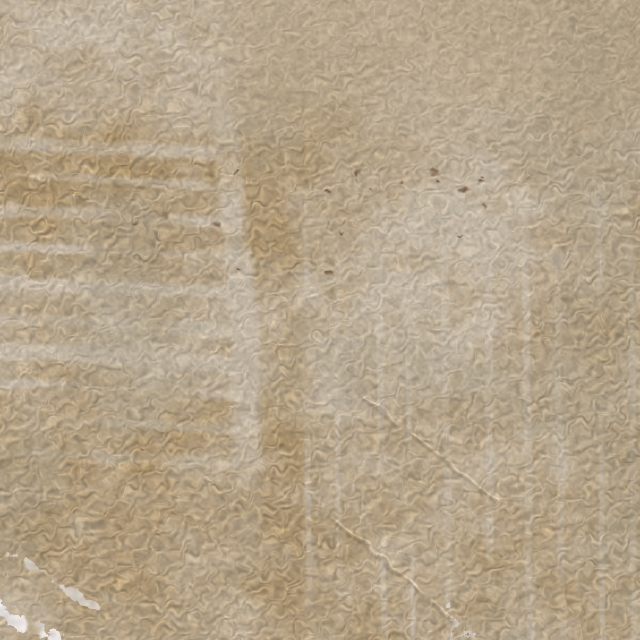
This texture is drawn by a three.js fragment shader. Its source:

```glsl
varying vec2 vUv;

const vec3 OCHRE = vec3(0.668, 0.578, 0.442);
const vec3 PALE = vec3(0.757, 0.704, 0.627);
const vec3 GREY = vec3(0.655, 0.612, 0.530);
const vec3 SPECK = vec3(0.42, 0.31, 0.23);
const vec3 CHALK = vec3(0.90, 0.88, 0.87);

float hash(vec2 p) {
  vec3 q = fract(vec3(p.xyx) * 0.1031);
  q += dot(q, q.yzx + 33.33);
  return fract((q.x + q.y) * q.z);
}

float noise(vec2 p) {
  vec2 i = floor(p), f = fract(p);
  f = f * f * (3.0 - 2.0 * f);
  return mix(mix(hash(i), hash(i + vec2(1.0, 0.0)), f.x),
             mix(hash(i + vec2(0.0, 1.0)), hash(i + 1.0), f.x), f.y);
}

float fbm(vec2 p) {
  float sum = 0.0, amp = 0.5;
  for (int i = 0; i < 4; i++) {
    sum += amp * noise(p);
    p = mat2(1.6, 1.2, -1.2, 1.6) * p + 17.3;
    amp *= 0.5;
  }
  return sum / 0.9375;
}

// Soft-edged band around a centre line
float band(float x, float halfWidth, float soft) {
  return 1.0 - smoothstep(halfWidth - soft, halfWidth + soft, abs(x));
}

float segment(vec2 p, vec2 a, vec2 b) {
  vec2 pa = p - a, ba = b - a;
  return length(pa - ba * clamp(dot(pa, ba) / dot(ba, ba), 0.0, 1.0));
}

// Parallel scrape marks with uneven placing, width and strength
float scrapes(float across, float along, float spacing, float width, float seed) {
  float id = floor(across / spacing);
  float centre = (id + 0.38 + 0.24 * hash(vec2(id, seed))) * spacing;
  float halfWidth = width * (0.6 + 0.7 * hash(vec2(id, seed + 5.0)));
  float broken = smoothstep(0.12, 0.6, noise(vec2(along * 4.5, id * 3.7 + seed)));
  return band(across - centre, halfWidth, width * 0.5) * broken
       * (0.5 + 0.5 * hash(vec2(id, seed + 9.0)));
}

// Raised edge of a crack, lit on one side and shaded on the other
float crack(vec2 p, vec2 a, vec2 b) {
  vec2 q = p + 0.011 * (vec2(noise(p * 38.0), noise(p * 38.0 + 31.0)) - 0.5);
  float lit = band(segment(q, a, b), 0.0014, 0.0014);
  float shade = band(segment(q + vec2(0.003, 0.004), a, b), 0.002, 0.003);
  return (lit - shade) * smoothstep(0.1, 0.5, noise(p * 30.0 + 8.0));
}

// Short curled fibres, embossed
float fibres(vec2 p) {
  vec2 curl = vec2(noise(p * 75.0), noise(p * 75.0 + 71.0));
  vec2 q = p * vec2(115.0, 150.0) + 2.6 * curl;
  float relief = noise(q) - noise(q + vec2(0.4, -0.6));
  float strand = band(noise(q * 0.7 + 40.0) - 0.5, 0.06, 0.06);
  float sparse = smoothstep(0.5, 0.8, noise(p * 85.0 + 13.0));
  return relief + 0.4 * strand * sparse - 0.04;
}

// Chalky crumbs strung along a line
float crumbs(vec2 p, vec2 a, vec2 b, float width) {
  float ragged = width * (2.6 * fbm(p * 70.0) - 0.75);
  float gaps = smoothstep(0.35, 0.5, noise(p * 42.0 + 4.0));
  return (1.0 - smoothstep(-0.002, 0.002, segment(p, a, b) - ragged)) * gaps;
}

// Small dark specks scattered over the middle
float specks(vec2 p) {
  float sum = 0.0;
  vec2 wobble = 0.010 * (vec2(noise(p * 120.0), noise(p * 120.0 + 9.0)) - 0.5);
  for (int i = 0; i < 18; i++) {
    float k = float(i);
    vec2 centre = vec2(mix(0.08, 0.76, hash(vec2(k, 2.0))), mix(0.56, 0.74, hash(vec2(k, 6.0))));
    float radius = mix(0.003, 0.008, hash(vec2(k, 11.0)));
    float d = length((p + wobble - centre) * vec2(0.9, 1.2));
    sum = max(sum, (1.0 - smoothstep(0.0, radius * 1.3, d)) * mix(0.45, 0.85, hash(vec2(k, 15.0))));
  }
  return sum;
}

void main() {
  vec2 p = vUv;
  float seam = p.x - 0.385 + 0.035 * smoothstep(0.4, 0.85, p.y) + 0.008 * (noise(p * 40.0) - 0.5);
  float leftSide = 1.0 - smoothstep(-0.03, 0.0, seam);
  float rightSide = smoothstep(0.03, 0.08, seam);
  float smoothTop = smoothstep(0.68, 0.9, p.y) * smoothstep(0.25, 0.42, p.x);
  float mottle = 1.0 - 0.6 * smoothTop;

  // Worn pale areas against ochre ones, from broad to fine
  float wear = 0.52 + 1.4 * (fbm(p * 4.2 + 2.0) - 0.5);
  wear += 0.95 * (fbm(p * vec2(17.0, 22.0) + 50.0) - 0.5) * mottle;
  wear += 0.5 * (fbm(p * vec2(60.0, 75.0) + 20.0) - 0.5) * mottle;
  wear += mix(-0.24, 0.12, smoothstep(0.1, 0.55, p.y));
  wear += 0.28 * band(length((p - vec2(0.6, 0.6)) * vec2(0.65, 1.0)), 0.12, 0.1);
  wear = mix(wear, 0.52, 0.6 * smoothTop);

  // Seam, its brown border and the two directions of scraping
  float seamSpan = smoothstep(0.22, 0.33, p.y) * (1.0 - smoothstep(0.75, 0.86, p.y));
  wear += 0.45 * band(seam, 0.02, 0.007) * seamSpan;
  wear -= 0.32 * band(seam - 0.055, 0.035, 0.015) * (1.0 - smoothstep(0.72, 0.86, p.y));
  float rowSpan = smoothstep(0.22, 0.32, p.y) * (1.0 - smoothstep(0.76, 0.83, p.y));
  float rowY = p.y + 0.05 * p.x + 0.008 * noise(p * 9.0) + 0.004 * noise(p * 60.0);
  wear += leftSide * rowSpan * (0.75 * scrapes(rowY, p.x, 0.054, 0.009, 3.0) - 0.2);
  float columnX = p.x + 0.012 * p.y + 0.005 * noise(p * 8.0) + 0.003 * noise(p * 60.0);
  wear += rightSide * (1.0 - smoothstep(0.5, 0.75, p.y)) * 0.5 * scrapes(columnX, p.y, 0.057, 0.0045, 21.0);
  wear = clamp(wear, -0.1, 1.1);

  vec3 color = mix(OCHRE, PALE, wear);
  float greyPatch = smoothstep(0.48, 0.72, fbm(p * 5.0 + 90.0) + 0.12 * smoothstep(0.6, 1.0, p.x));
  color = mix(color, GREY, 0.35 * greyPatch);

  // Fibrous grain, rougher where the ochre shows
  float rough = mix(0.27, 0.17, wear) * (1.0 - 0.3 * smoothTop);
  color *= 1.0 + rough * fibres(p) + 0.09 * (noise(p * 230.0) - 0.5);

  // Cracks, specks and chalk
  float cracks = crack(p, vec2(0.50, 0.21), vec2(0.71, 0.03))
               + crack(p, vec2(0.57, 0.38), vec2(0.79, 0.21));
  color *= 1.0 + 0.15 * cracks;
  color = mix(color, SPECK, specks(p));
  float chalk = crumbs(p, vec2(-0.01, 0.055), vec2(0.09, -0.005), 0.017)
              + 0.7 * crumbs(p, vec2(0.0, 0.14), vec2(0.15, 0.05), 0.009)
              + 0.6 * crumbs(p, vec2(0.69, 0.03), vec2(0.73, 0.005), 0.022);
  color = mix(color, CHALK * (0.92 + 0.14 * noise(p * 110.0)), clamp(chalk, 0.0, 1.0));

  gl_FragColor = vec4(color, 1.0);
}
```
